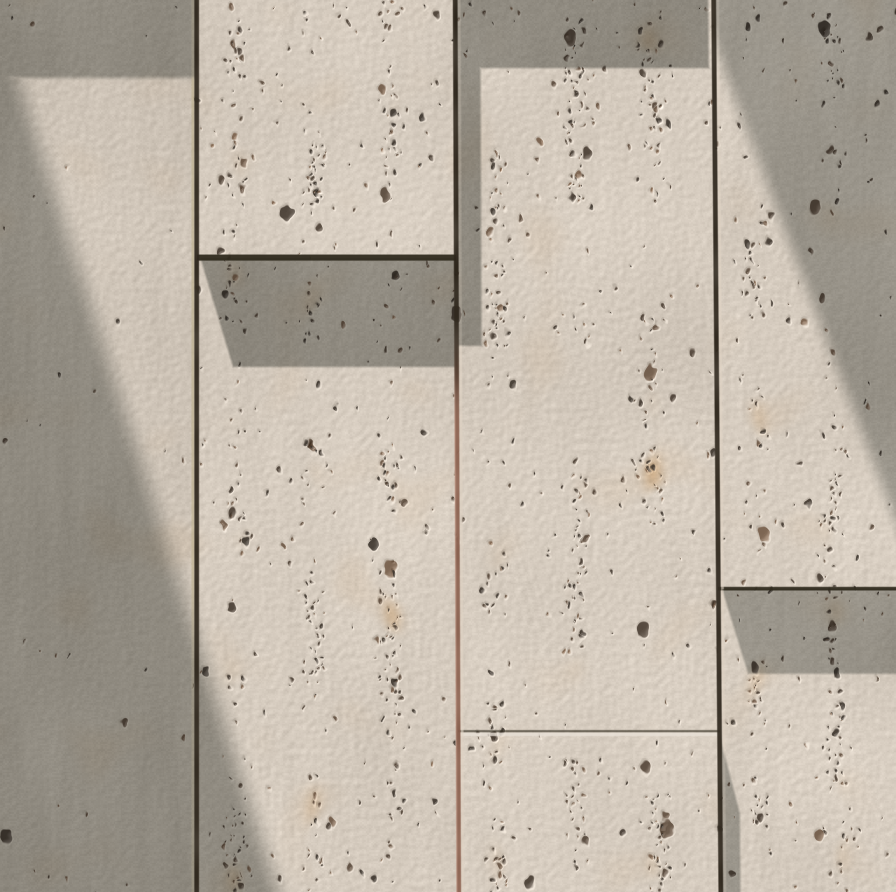
Reproduce this texture procedurally as a WebGL 2 fragment shader.

```glsl
#version 300 es
precision highp float;
uniform vec2 u_resolution;
out vec4 outColor;

vec2 hash2(vec2 p) {
    p = vec2(dot(p, vec2(127.1, 311.7)), dot(p, vec2(269.5, 183.3)));
    return fract(sin(p) * 43758.55);
}

float gradientNoise(vec2 p) {
    vec2 i = floor(p), f = p - i, u = f * f * (3.0 - 2.0 * f), o = vec2(1, 0);
    float a = dot(hash2(i) * 2.0 - 1.0, f);
    float b = dot(hash2(i + o.xy) * 2.0 - 1.0, f - o.xy);
    float c = dot(hash2(i + o.yx) * 2.0 - 1.0, f - o.yx);
    float d = dot(hash2(i + 1.0) * 2.0 - 1.0, f - 1.0);
    return mix(mix(a, b, u.x), mix(c, d, u.x), u.y);
}

float columnWidth(float y) { return 0.2885 + 0.004 * y; }

float columnAt(vec2 p) { return (p.x - 0.2195) / columnWidth(p.y); }

// Three wavering, broken vertical veins per slab column
float veinAt(vec2 p) {
    float c = columnAt(p), k = floor(c);
    float a = (c - k + 0.05 * gradientNoise(vec2(k * 7.3, p.y * 9.0))) / 0.3;
    float d = fract(a) - 0.5;
    float patches = smoothstep(-0.15, 0.3, gradientNoise(vec2(k * 5.37 + floor(a) * 3.17, p.y * 8.0 + 2.0)));
    return exp(-60.0 * d * d) * patches * step(0.0, k);
}

// Scattered pits: distance, facing to the lower right, random tint
vec3 pitField(vec2 p, float cells, float density) {
    vec3 nearest = vec3(1.0, 0.0, 0.0);
    vec2 home = floor(p * cells);
    for (int j = -1; j <= 1; j++)
    for (int i = -1; i <= 1; i++) {
        vec2 cell = home + vec2(i, j);
        vec2 h = hash2(cell + cells), g = hash2(cell * 1.7 + 31.0);
        vec2 centre = (cell + h) / cells;
        float chance = density * (0.035 * step(0.0, columnAt(centre)) + 0.004 + 0.9 * veinAt(centre));
        if (g.x > chance) continue;
        vec2 v = (p - centre) * vec2(1.2, 0.85);
        float d = length(v) - mix(0.14, 0.42, g.y * g.y) / cells;
        if (d < nearest.x) nearest = vec3(d, dot(normalize(v + 1e-5), vec2(0.7)), h.x);
    }
    return nearest;
}

float soft(float d, float width) { return smoothstep(-width, width, d); }

void main() {
    vec2 p = vec2(gl_FragCoord.x, u_resolution.y - gl_FragCoord.y) / u_resolution.x;
    float px = 1.0 / u_resolution.x;

    // Slab layout: staggered joints in four columns
    float c = columnAt(p), k = floor(c), w = columnWidth(p.y), dx = (c - k) * w;
    float joint = k < 0.0 ? 2.0 : k < 1.0 ? 0.2875 : k < 2.0 ? 0.816 : 0.657;
    float t = p.y - joint, below = step(0.0, t);

    // Cast shadows
    float shade = 0.0, edge = 0.0022;
    if (k < 1.0) shade = soft(0.02 + 0.32 * (p.y - 0.088) - p.x, 0.02);
    if (k < 0.0) shade = max(shade, soft(0.087 - p.y, 0.004));
    if (k == 1.0) {
        float strip = min(0.028 - dx, 0.386 - p.y);
        float band = min(0.076 - p.y, w - dx - 0.006);
        shade = soft(max(strip, band), edge);
    } else if (k >= 0.0 && t > 0.0) {
        float depth = k < 1.0 ? 0.122 : 0.095;
        shade = max(shade, soft(min(depth - t, dx - 0.004 - 0.3 * t), edge));
    }
    if (k == 2.0) {
        float diagonal = soft(p.x - 0.805 - 0.38 * (p.y - 0.07), 0.014) * (1.0 - below);
        float strip = soft(min(0.022, 0.25 * (p.y - 0.82)) - dx, edge) * below;
        shade = max(shade, max(diagonal, strip));
    }

    // Stone surface: cloudy tone, streaks and a fine embossed grain
    float cloud = gradientNoise(p * 6.0 + k * 3.0) + 0.5 * gradientNoise(p * vec2(60, 9));
    float grain = gradientNoise(p * 150.0) - gradientNoise(p * 150.0 + 0.45);
    float slabTone = k < 0.0 ? 0.3 : 0.65 + 0.2 * hash2(vec2(k, below)).x;
    vec3 lit = mix(vec3(0.78, 0.74, 0.69), vec3(0.86, 0.82, 0.77), clamp(slabTone + 0.6 * cloud, 0.0, 1.0));
    vec3 shaded = mix(vec3(0.54, 0.52, 0.48), vec3(0.63, 0.61, 0.57),
        clamp((k == 2.0 ? 0.7 : 0.2) + 0.6 * cloud, 0.0, 1.0));
    vec3 color = mix(lit, shaded, shade) + grain * mix(0.055, 0.025, shade);
    color += 0.025 * (hash2(floor(p * 512.0)).x - 0.5);

    // Rust stains
    float stain = smoothstep(0.1, 0.5, gradientNoise(p * 14.0 + 5.0)) * (0.15 + veinAt(p));
    color *= mix(vec3(1), vec3(0.93, 0.82, 0.68), min(stain, 1.0));

    // Pits with ragged rims, lit on the side facing the sun
    vec2 ragged = p + 0.005 * vec2(gradientNoise(p * 120.0), gradientNoise(p * 120.0 + 40.0));
    for (int i = 0; i < 3; i++) {
        float cells = 48.0 * pow(1.9, float(i));
        vec3 pit = pitField(ragged, cells, 0.28 + 0.1 * float(i));
        float rim = soft(0.0022 - pit.x, 0.001) * pit.y;
        color += rim * mix(0.09, 0.03, shade);
        vec3 hollow = mix(vec3(0.22, 0.19, 0.16), vec3(0.5, 0.39, 0.3), pit.z * pit.z);
        hollow += 0.2 * smoothstep(-0.006, 0.0, pit.x) * max(pit.y, 0.0);
        color = mix(color, hollow * mix(1.0, 0.7, shade), 0.88 * soft(-pit.x, px));
    }

    // Horizontal joints
    float jointHalf = k < 1.0 ? 0.0034 : k < 2.0 ? 0.0012 : 0.002;
    if (k == 1.0) color = mix(color, vec3(0.91, 0.88, 0.84), 0.8 * soft(0.002 - abs(t - 0.0035), px));
    color = mix(color, vec3(0.19, 0.17, 0.12), (k == 1.0 ? 0.65 : 0.95) * soft(jointHalf - abs(t), px));

    // Vertical seams with pale arrises; the middle one turns reddish lower down
    float n = floor(c + 0.5), s = (c - n) * w;
    float paleSide = n == 0.0 ? -0.0042 : 0.0045;
    vec3 pale = n == 0.0 ? vec3(0.74, 0.69, 0.55) : vec3(0.88, 0.83, 0.77);
    color = mix(color, pale, 0.6 * soft(0.0016 - abs(s - paleSide), px) * (1.0 - 0.6 * shade));
    float reddish = n == 1.0 ? smoothstep(0.36, 0.48, p.y) : 0.0;
    vec3 seam = mix(vec3(0.2, 0.17, 0.13), vec3(0.55, 0.39, 0.32), reddish);
    seam += 0.1 * gradientNoise(vec2(n, p.y * 25.0)) + reddish * 0.15 * smoothstep(0.0, 0.003, -s);
    color = mix(color, seam, 0.95 * soft(0.0026 - abs(s), px));

    outColor = vec4(clamp(color, 0.0, 1.0), 1.0);
}
```
